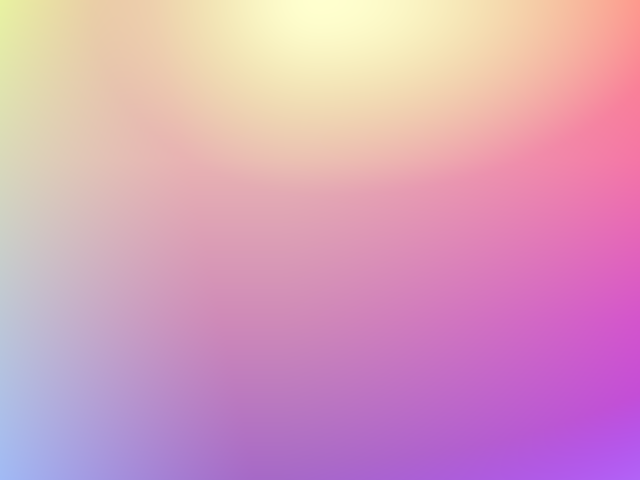
A WebGL 1 fragment shader for this background:

```glsl
precision highp float;

uniform vec2 u_resolution;

// Four evenly spaced colours blended from t = 0 to t = 1
vec3 ramp(float t, vec3 a, vec3 b, vec3 c, vec3 d) {
    float s = clamp(t, 0.0, 1.0) * 3.0;
    vec3 color = mix(a, b, clamp(s, 0.0, 1.0));
    color = mix(color, c, clamp(s - 1.0, 0.0, 1.0));
    return mix(color, d, clamp(s - 2.0, 0.0, 1.0));
}

// Broad elliptical falloff with separate left and right radii
float glow(vec2 offset, float leftRadius, float rightRadius, float height) {
    float width = offset.x < 0.0 ? leftRadius : rightRadius;
    vec2 p = offset / vec2(width, height);
    return pow(max(1.0 - dot(p, p), 0.0), 1.3);
}

// Weight that rises from the left edge and settles at the given width
float easeFromLeft(float x, float width) {
    return 1.0 - pow(1.0 - clamp(x / width, 0.0, 1.0), 1.2);
}

// Weight that rises from the start position to the right edge
float easeToRight(float x, float start) {
    return pow(clamp((x - start) / (1.0 - start), 0.0, 1.0), 1.3);
}

void main() {
    vec2 uv = gl_FragCoord.xy / u_resolution;
    vec2 fromTop = uv - vec2(0.5, 1.0);

    // Vertical colour ramps, bottom to top
    vec3 left = ramp(uv.y,
        vec3(0.63, 0.73, 0.96), vec3(0.74, 0.78, 0.84),
        vec3(0.85, 0.85, 0.73), vec3(0.91, 0.95, 0.63));
    vec3 middle = ramp(uv.y,
        vec3(0.65, 0.41, 0.78), vec3(0.81, 0.54, 0.72),
        vec3(0.91, 0.70, 0.70), vec3(0.92, 0.74, 0.66));
    vec3 right = ramp(uv.y,
        vec3(0.70, 0.27, 0.89), vec3(0.83, 0.33, 0.80),
        vec3(0.96, 0.46, 0.65), vec3(1.00, 0.55, 0.53));

    // The left wash widens towards the bottom
    float leftWidth = mix(0.40, 0.24, uv.y);
    float rightWeight = easeToRight(uv.x, 0.44);
    vec3 color = mix(left, middle, easeFromLeft(uv.x, leftWidth));
    color = mix(color, right, rightWeight);

    // Violet corner beyond a wide arc around the top centre
    float corner = clamp((length(fromTop) - 0.96) / 0.16, 0.0, 1.0);
    color = mix(color, vec3(0.70, 0.39, 0.97), corner * sqrt(rightWeight));

    // Pale yellow light from the top centre
    float light = glow(fromTop, 0.36, 0.56, 0.41);
    vec3 halo = vec3(0.95, 0.94, 0.70);
    vec3 core = vec3(1.00, 1.00, 0.81);
    color = mix(color, mix(halo, core, pow(light, 4.0)), light);

    gl_FragColor = vec4(color, 1.0);
}
```
